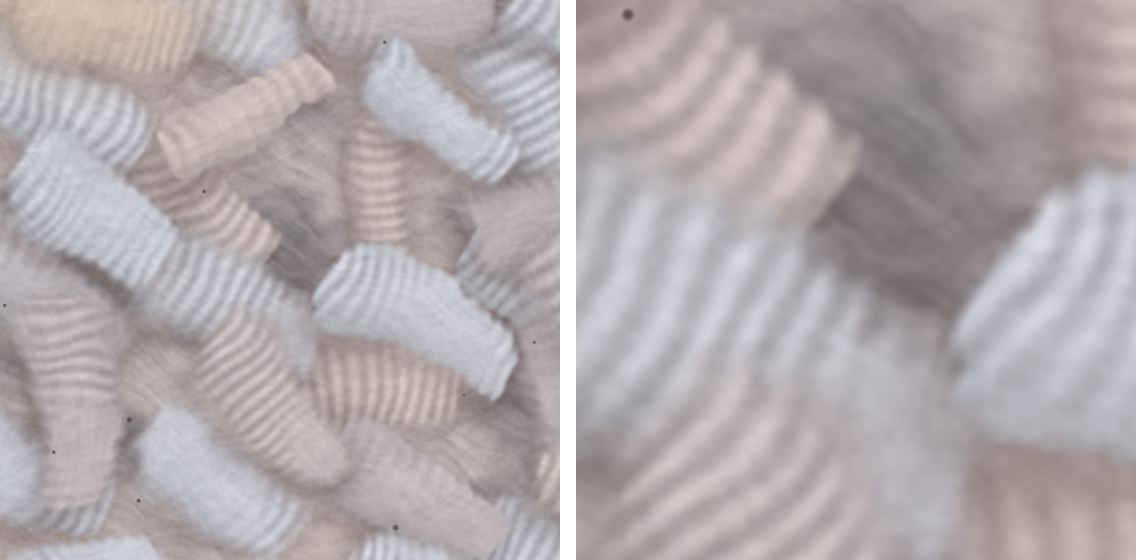
Left: the whole. Right: its middle third, enlarged.
A Shadertoy shader for this texture:

```glsl
// Heap of raw sheep fleece: soft crimped locks over shadowed, frizzy wool.

const float TAU = 6.2832;
const int LOCK_COUNT = 31;
const int SPECK_COUNT = 9;
const vec3 CREAM = vec3(0.80, 0.745, 0.725);
const vec3 LILAC = vec3(0.755, 0.72, 0.735);
const vec3 COOL_WHITE = vec3(0.79, 0.80, 0.835);
const vec3 SHADE = vec3(0.36, 0.29, 0.29);
const vec3 TAN = vec3(0.80, 0.72, 0.65);

float hash1(float n) {
    return fract(sin(n * 127.1 + 3.7) * 4375.85);
}

float hash2(vec2 p) {
    vec3 q = fract(vec3(p.xyx) * 0.1031);
    q += dot(q, q.yzx + 33.33);
    return fract((q.x + q.y) * q.z);
}

float noise(vec2 p) {
    vec2 i = floor(p);
    vec2 f = fract(p);
    f = f * f * (3.0 - 2.0 * f);
    float low = mix(hash2(i), hash2(i + vec2(1, 0)), f.x);
    float high = mix(hash2(i + vec2(0, 1)), hash2(i + vec2(1, 1)), f.x);
    return mix(low, high, f.y);
}

float fbm(vec2 p) {
    float sum = 0.0;
    float gain = 0.53;
    for (int i = 0; i < 4; i++) {
        sum += gain * noise(p);
        p = mat2(1.6, 1.2, -1.2, 1.6) * p + 7.3;
        gain *= 0.5;
    }
    return sum;
}

vec2 rotate(vec2 p, float angle) {
    float c = cos(angle);
    float s = sin(angle);
    return vec2(c * p.x + s * p.y, c * p.y - s * p.x);
}

// Rounded bar that narrows towards +x.
float lockDistance(vec2 q, vec2 halfSize) {
    float width = halfSize.y * (1.0 - 0.28 * clamp(q.x / halfSize.x, -1.0, 1.0));
    float corner = 0.75 * width;
    vec2 e = abs(q) - vec2(halfSize.x, width) + corner;
    return length(max(e, 0.0)) + min(max(e.x, e.y), 0.0) - corner;
}

// Loose fibres: noise stretched along a wandering direction.
float frizz(vec2 p, float angle) {
    vec2 wander = vec2(fbm(p * 5.0), fbm(p * 5.0 + 31.0)) - 0.5;
    vec2 q = rotate(p + 0.13 * wander, angle);
    return 0.6 * noise(q * vec2(16.0, 95.0)) + 0.4 * noise(q * vec2(30.0, 160.0) + 9.0);
}

vec3 underWool(vec2 p) {
    float depth = smoothstep(0.34, 0.66, fbm(p * vec2(4.0, 5.5) + 2.0));
    vec3 wool = mix(LILAC * 0.72, mix(CREAM, LILAC, 0.5) * 0.99, depth);
    float fibres = frizz(p, -0.5) - 0.5;
    return wool + 0.13 * fibres + 0.09 * (fbm(p * 28.0) - 0.5);
}

vec3 addLock(vec3 color, vec2 p, vec2 centre, float angle, vec2 halfSize, float seed) {
    float bend = 2.4 * (hash1(seed + 0.31) - 0.5);
    vec2 warp = vec2(noise(p * 13.0 + seed), noise(p * 13.0 + seed + 40.0)) - 0.5;
    vec2 q = rotate(p - centre, angle) + 0.022 * warp;
    q.y += bend * q.x * q.x;

    // Crimp waves bow across the lock and fade into fuzz in places.
    float across = q.y / halfSize.y;
    float spacing = mix(0.024, 0.033, hash1(seed + 0.53));
    float phase = q.x / spacing + 0.4 * across * across + 0.9 * noise(p * 9.0 + seed);
    float ridge = sin(TAU * phase);
    float crimp = smoothstep(0.22, 0.62, noise(p * 5.0 + seed * 3.0));
    crimp *= 1.0 - smoothstep(0.65, 1.1, abs(across));

    // Soft contact shadow falls below the lock.
    vec2 shadowShift = rotate(vec2(0.008, 0.022), angle);
    float shadowGap = max(lockDistance(q + shadowShift, halfSize), 0.0);
    float shadow = exp(-42.0 * shadowGap) * (0.35 + 0.65 * noise(p * 8.0 + seed));
    color = mix(color, SHADE, 0.42 * shadow);

    // Frayed silhouette, crisp for some locks and hazy for others.
    float haze = mix(0.007, 0.034, hash1(seed + 0.77));
    float fray = (fbm(p * 24.0 + seed) - 0.5) * (haze + 0.008);
    float d = lockDistance(q, halfSize) - 0.0025 * ridge + fray;
    float cover = 1.0 - smoothstep(-haze, 0.7 * haze, d);

    // Rounded light from above, with bright ridges and narrow grooves.
    float tint = hash1(seed + 0.19);
    vec3 wool = mix(CREAM, LILAC, smoothstep(0.0, 0.45, tint));
    wool = mix(wool, COOL_WHITE, smoothstep(0.45, 0.8, tint));
    float upward = across * cos(angle);
    float light = 1.0 + 0.06 * upward - 0.085 * across * across;
    light += crimp * (0.085 * ridge - 0.025);
    light += 0.11 * (fbm(p * 15.0 + seed) - 0.5);
    light += 0.05 * (noise(q * vec2(35.0, 120.0)) - 0.5);
    return mix(color, wool * light, 0.95 * cover);
}

vec3 addLocks(vec3 color, vec2 p) {
    for (int i = 0; i < LOCK_COUNT; i++) {
        float seed = float(i) + 1.0;
        vec2 centre = fract(vec2(0.7549, 0.5698) * seed + 0.35) * 1.2 - 0.1;
        float turn = hash1(seed + 0.11);
        float angle = -0.5 + 0.7 * (hash1(seed + 0.43) - 0.5);
        angle += 0.75 * step(turn, 0.18) - 0.9 * step(0.82, turn);
        float width = mix(0.03, 0.087, sqrt(hash1(seed + 0.67)));
        float reach = 0.07 + width + 0.05 * hash1(seed + 0.91);
        color = addLock(color, p, centre, angle, vec2(reach, width), seed);
    }
    return color;
}

vec3 addSpecks(vec3 color, vec2 p) {
    for (int i = 0; i < SPECK_COUNT; i++) {
        float seed = float(i) + 60.0;
        vec2 centre = vec2(hash1(seed), hash1(seed + 0.5));
        float radius = mix(0.002, 0.006, hash1(seed + 0.25));
        float spot = 1.0 - smoothstep(0.3 * radius, 1.3 * radius, length(p - centre));
        color = mix(color, SHADE * 0.8, 0.75 * spot);
    }
    return color;
}

void mainImage(out vec4 fragColor, in vec2 fragCoord) {
    vec2 p = fragCoord / iResolution.y;
    vec3 color = addLocks(underWool(p), p);

    // Warm stained corner, then stray fibres and fine grain over everything.
    float stain = 1.0 - smoothstep(0.05, 0.32, length((p - vec2(0.15, 1.02)) * vec2(0.8, 1.3)));
    color = mix(color, TAN * (0.9 + 0.2 * fbm(p * 14.0)), 0.75 * stain);
    color += 0.05 * (frizz(p + 4.0, 0.35) - 0.5);
    color += 0.03 * (noise(p * 150.0) - 0.5);
    fragColor = vec4(addSpecks(color, p), 1.0);
}
```
